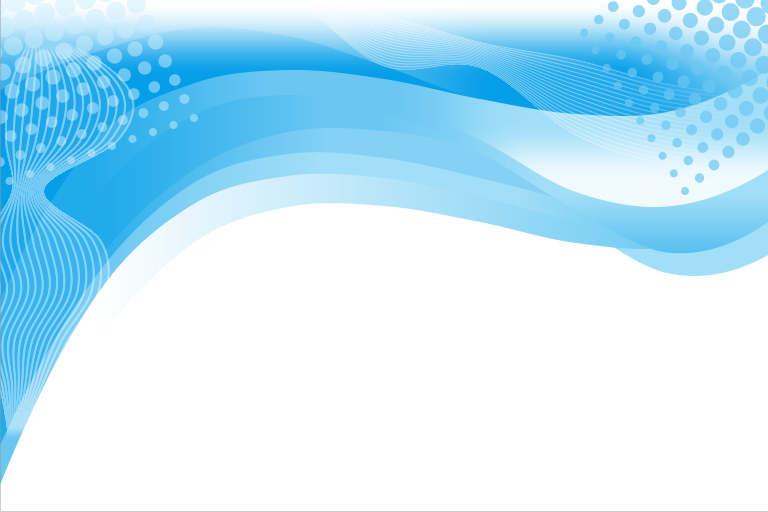
A Shadertoy shader for this background:

```glsl
// Layered blue ribbons sweeping over white, with fine line meshes and halftone dots.
// Design space: the canvas is 768 x 512 units, y pointing down.

const vec3 WHITE = vec3(1.0);
const vec3 DEEP  = vec3(0.02, 0.62, 0.91);
const vec3 BLUE  = vec3(0.13, 0.67, 0.92);
const vec3 SKY   = vec3(0.42, 0.78, 0.95);
const vec3 PALE  = vec3(0.63, 0.87, 0.97);
const vec3 MIST  = vec3(0.94, 0.98, 1.0);

// Smooth curve through nine evenly spaced heights, t in 0..8.
float curve(float t, float k[9]) {
    t = clamp(t, 0.0, 8.0);
    int i = min(int(t), 7);
    float f = t - float(i), a = k[i], b = k[i + 1];
    float m0 = i > 0 ? 0.5 * (b - k[i - 1]) : 0.5 * (4.0 * b - 3.0 * a - k[2]);
    float m1 = i < 7 ? 0.5 * (k[i + 2] - a) : 0.5 * (3.0 * b - 4.0 * a + k[6]);
    float g = 1.0 - f;
    return a * g * g * (1.0 + 2.0 * f) + b * f * f * (3.0 - 2.0 * f)
         + f * g * (m0 * g - m1 * f);
}

float slope(float v) {
    return max(length(vec2(dFdx(v), dFdy(v))), 1e-5);
}

// Antialiased coverage of the side where d is positive.
float cover(float d) {
    return clamp(d / slope(d) + 0.5, 0.0, 1.0);
}

// Lines at whole values of s, limited to 0..count.
float mesh(float s, float count, float width, float unit) {
    float d = abs(fract(s + 0.5) - 0.5) / slope(s) * unit;
    float inside = step(-0.2, s) * step(s, count + 0.2);
    return inside * (1.0 - smoothstep(width - 0.5 * unit, width + 0.5 * unit, d));
}

// Dots on a skewed lattice; they grow along one lattice axis.
float dots(vec2 p, vec2 origin, mat2 axes, vec2 last, vec2 growth, float unit) {
    vec2 id = clamp(round(inverse(axes) * (p - origin)), vec2(0.0), last);
    float radius = 4.0 + dot(id, growth);
    float d = length(p - origin - axes * id) - radius;
    return clamp(0.5 - d / unit, 0.0, 1.0);
}

float ramp(float a, float b, float v) {
    return clamp((v - a) / (b - a), 0.0, 1.0);
}

void mainImage(out vec4 fragColor, in vec2 fragCoord) {
    vec2 uv = fragCoord / iResolution.xy;
    vec2 p = vec2(uv.x, 1.0 - uv.y) * vec2(768.0, 512.0);
    float unit = 512.0 / iResolution.y;
    float t = p.x / 96.0;

    // Lower edges of the ribbons, from the top one down
    float crest  = curve(t, float[9](300., 140., 84., 70., 79., 99., 114., 111., 70.));
    float upper  = curve(t, float[9](360., 197., 116., 95., 113., 153., 210., 253., 222.));
    float second = curve(t, float[9](420., 262., 171., 132., 131., 149., 172., 200., 190.));
    float third  = curve(t, float[9](445., 276., 184., 154., 158., 178., 203., 230., 200.));
    float fourth = curve(t, float[9](485., 296., 205., 176., 178., 197., 222., 243., 210.));
    float lowest = curve(t, float[9](525., 345., 244., 207., 206., 222., 243., 247., 215.));
    float tail   = curve(t, float[9](360., 197., 116., 95., 110., 150., 222., 274., 255.));
    float gleam  = curve(t, float[9](340., 180., 105., 85., 100., 140., 192., 206., 170.));
    float veil   = curve(t, float[9](90., 52., 28., 36., 66., 100., 115., 115., 100.));

    // Paint the ribbons from the bottom one up
    vec3 col = mix(WHITE, PALE, cover(tail - p.y) * step(480.0, p.x));
    vec3 tint = mix(WHITE, vec3(0.45, 0.80, 0.95), ramp(95.0, 655.0, p.x));
    col = mix(col, tint, cover(lowest - p.y));
    tint = mix(SKY, PALE, ramp(90.0, 320.0, p.x));
    tint = mix(tint, SKY, ramp(520.0, 660.0, p.x));
    col = mix(col, tint, cover(fourth - p.y));
    tint = mix(BLUE, vec3(0.52, 0.82, 0.96), ramp(70.0, 330.0, p.x));
    col = mix(col, tint, cover(third - p.y));
    tint = mix(BLUE, SKY, ramp(110.0, 330.0, p.x));
    tint = mix(tint, PALE, ramp(380.0, 560.0, p.x));
    col = mix(col, tint, cover(second - p.y));
    tint = mix(BLUE, SKY, ramp(90.0, 270.0, p.x));
    tint = mix(tint, PALE, ramp(400.0, 540.0, p.x));
    vec3 trough = mix(PALE, vec3(0.32, 0.74, 0.94), ramp(195.0, 258.0, p.y));
    tint = mix(tint, trough, ramp(510.0, 600.0, p.x));
    col = mix(col, tint, cover(upper - p.y));

    // Bright gleam on the right
    tint = mix(PALE, MIST, smoothstep(120.0, 180.0, p.y));
    col = mix(col, tint, cover(gleam - p.y) * smoothstep(430.0, 540.0, p.x));

    // Deep top ribbon fading to white, with a faint veil and a light corner
    tint = mix(WHITE, DEEP, smoothstep(0.0, 78.0, p.y));
    float haze = cover(veil - p.y) * (1.0 - smoothstep(400.0, 500.0, p.x));
    tint = mix(tint, WHITE, 0.2 * haze);
    float corner = 1.0 - smoothstep(20.0, 170.0, length(p - vec2(768.0, 0.0)));
    tint = mix(tint, WHITE, 0.75 * corner);
    col = mix(col, tint, cover(crest - p.y));

    // Line mesh falling from the top centre to the right
    float low  = curve(t, float[9](0., 0., 0., 0., 66., 68., 135., 165., 165.));
    float high = curve(t, float[9](-9., -9., -9., -9., 14., 42., 60., 85., 95.));
    float s = 18.0 * (p.y - high) / max(low - high, 2.0);
    float fade = smoothstep(295.0, 340.0, p.x) * (1.0 - smoothstep(600.0, 768.0, p.x));
    float sheet = step(0.0, s) * step(s, 18.0);
    col = mix(col, WHITE, fade * (0.12 * sheet + 0.28 * mesh(s, 18.0, 0.6, unit)));

    // Twisting line mesh down the left side
    float v = (p.y - 40.0) / 50.0;
    float left  = curve(v, float[9](30., 10., 6., 12., -12., 0., -15., 0., 8.));
    float right = curve(v, float[9](62., 129., 118., 44., 100., 106., 74., 46., 20.));
    s = 15.0 * (p.x - left) / max(right - left, 4.0);
    fade = smoothstep(40.0, 55.0, p.y) * (1.0 - smoothstep(425.0, 440.0, p.y));
    sheet = step(0.0, s) * step(s, 15.0);
    col = mix(col, WHITE, fade * (0.1 * sheet + 0.36 * mesh(s, 15.0, 1.1, unit)));

    // Halftone dots in both upper corners
    float pearls = dots(p, vec2(194.0, 118.0), mat2(-20.5, 7.0, -9.6, -19.0),
                        vec2(12.0, 10.0), vec2(0.0, 0.9), unit);
    col = mix(col, vec3(0.80, 0.93, 0.99), 0.5 * pearls);
    float drops = dots(p, vec2(685.0, 191.0), mat2(14.5, -13.0, -11.2, -17.6),
                       vec2(12.0, 9.0), vec2(0.7, 0.0), unit);
    col = mix(col, SKY, 0.7 * drops);

    // Thin grey rim along the bottom and left
    float rim = 1.0 - smoothstep(0.4, 1.6, min(p.x, 512.0 - p.y));
    fragColor = vec4(mix(col, vec3(0.6), 0.5 * rim), 1.0);
}
```
